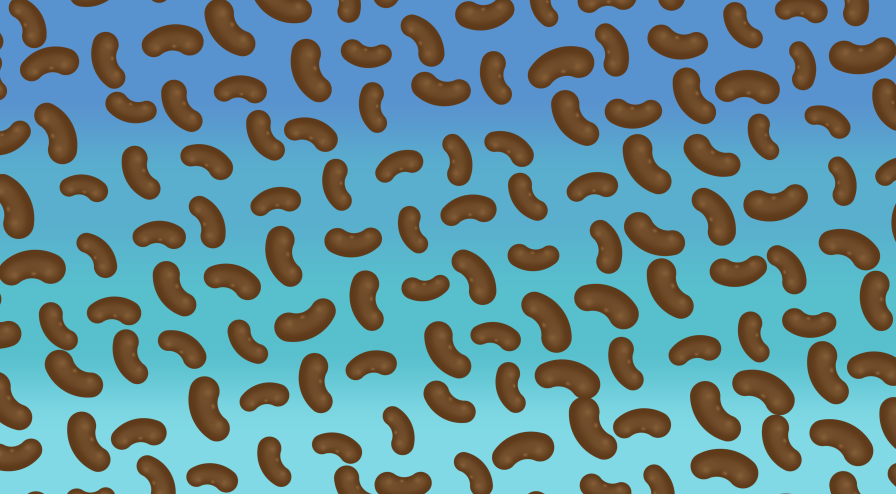
Give the GLSL for this pattern, as a WebGL 1 fragment shader.

```glsl
precision highp float;
// Glossy brown beans scattered over a banded blue to aqua gradient.
uniform vec2 u_resolution;

const float CELL = 0.124;        // lattice spacing in canvas heights
const float LATTICE_TILT = 0.25;
const float ARC_RADIUS = 2.4;    // bean spine, in units of bean half width
const float ARC_SPREAD = 0.62;

float hash(vec2 p, float seed) {
  vec3 q = fract(vec3(p.xyx + seed * 7.31) * vec3(0.1031, 0.1030, 0.0973));
  q += dot(q, q.yzx + 33.33);
  return fract((q.x + q.y) * q.z);
}

vec2 rotate(vec2 p, float angle) {
  float c = cos(angle), s = sin(angle);
  return vec2(c * p.x + s * p.y, c * p.y - s * p.x);
}

// Soft round glow that falls off over the given radii.
float spot(vec2 p, vec2 center, vec2 radii) {
  vec2 d = (p - center) / radii;
  return exp(-dot(d, d));
}

vec3 background(float y) {
  vec3 pale = vec3(0.50, 0.85, 0.895);
  vec3 teal = vec3(0.345, 0.75, 0.805);
  vec3 sky = vec3(0.35, 0.685, 0.805);
  vec3 blue = vec3(0.35, 0.575, 0.81);
  vec3 color = mix(pale, teal, smoothstep(0.13, 0.30, y));
  color = mix(color, sky, smoothstep(0.40, 0.57, y));
  return mix(color, blue, smoothstep(0.64, 0.81, y));
}

// Bean frame: x is the angle along the spine, y the offset across it.
vec2 beanCoords(vec2 p) {
  vec2 q = p + vec2(0.0, ARC_RADIUS);
  return vec2(atan(q.x, q.y), length(q) - ARC_RADIUS);
}

// Distance to a thick arc whose one end is a little fuller.
float beanDistance(vec2 p, float angle) {
  float a = clamp(angle, -ARC_SPREAD, ARC_SPREAD);
  vec2 spine = ARC_RADIUS * vec2(sin(a), cos(a) - 1.0);
  return length(p - spine) - 1.0 - 0.12 * a;
}

vec3 beanColor(vec2 uv, float dist) {
  vec3 dark = vec3(0.355, 0.215, 0.09);
  vec3 light = vec3(0.445, 0.305, 0.17);
  vec3 gloss = vec3(0.60, 0.43, 0.26);
  float body = smoothstep(0.0, -0.75, dist) * smoothstep(0.95, -0.1, uv.y);
  float ends = spot(uv, vec2(0.55, -0.1), vec2(0.28, 0.6))
             + spot(uv, vec2(-0.55, -0.1), vec2(0.28, 0.6));
  vec3 color = mix(dark, light, clamp(0.12 + 0.75 * body + 0.35 * ends, 0.0, 1.0));
  float shine = 0.45 * spot(uv, vec2(0.62, -0.25), vec2(0.12, 0.28))
              + 0.45 * spot(uv, vec2(-0.60, -0.3), vec2(0.12, 0.28))
              + 0.7 * spot(uv, vec2(0.1, -0.68), vec2(0.10, 0.13));
  return mix(color, gloss, min(shine, 0.8));
}

// Neighbouring cells lie crosswise so that the beans stay apart.
float beanAngle(vec2 cell) {
  float odd = mod(cell.x + cell.y, 2.0);
  float turn = hash(cell, 1.0);
  float lying = mix(-0.85, 0.2, turn);
  float standing = 1.5708 + mix(-0.1, 0.55, turn);
  float flip = step(0.65, hash(cell, 2.0)) * 3.14159;
  return mix(lying, standing, odd) + flip;
}

void main() {
  vec2 p = gl_FragCoord.xy / u_resolution.y;
  float pixel = 1.0 / u_resolution.y;
  vec3 color = background(p.y);

  vec2 grid = rotate(p, LATTICE_TILT) / CELL + 20.0;
  vec2 home = floor(grid);

  for (int j = -1; j <= 1; j++) {
    for (int i = -1; i <= 1; i++) {
      vec2 cell = home + vec2(float(i), float(j));
      vec2 jitter = vec2(hash(cell, 3.0), hash(cell, 4.0)) - 0.5;
      float halfWidth = mix(0.0205, 0.029, hash(cell, 5.0));
      vec2 offset = (grid - cell - 0.5 - 0.26 * jitter) * CELL;
      vec2 q = rotate(offset, beanAngle(cell)) / halfWidth;
      q.y -= 0.2;
      vec2 uv = beanCoords(q);
      float dist = beanDistance(q, uv.x);
      float soft = 0.7 * pixel / halfWidth;
      float cover = 1.0 - smoothstep(-soft, soft, dist);
      color = mix(color, beanColor(uv, dist), cover);
    }
  }
  gl_FragColor = vec4(color, 1.0);
}
```
